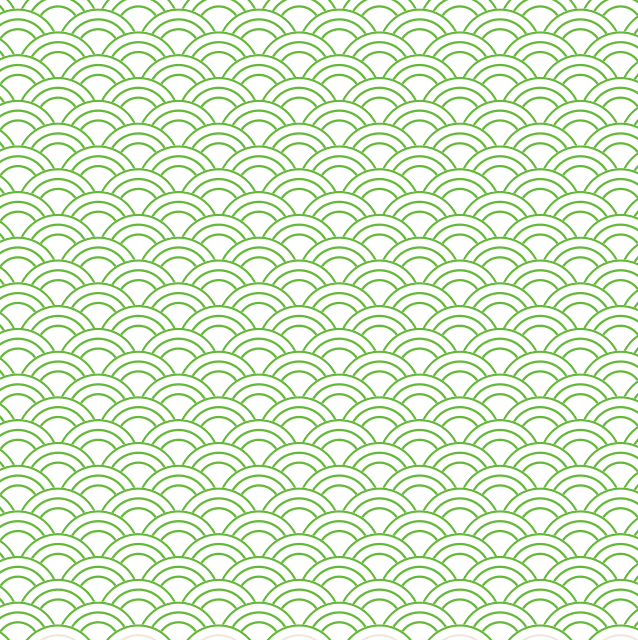
Write a Shadertoy shader that draws this pattern.

```glsl
// Overlapping wave scales: rows of discs, each ringed by three concentric green lines.
// Rows are painted from back to front, every lower row covering the one above it,
// with alternate rows shifted by half a scale. Lengths are fractions of the height.

const float PITCH = 0.12555;      // distance between scales in a row
const float ROW_STEP = 0.03564;   // distance between rows
const float FIRST_CREST = 0.0228; // crest height of the lowest row
const float RADIUS = 0.0636;      // outer ring
const float RING_GAP = 0.0154;    // spacing of the rings
const float HALF_LINE = 0.00178;

// Antialiased coverage of the inside of a signed distance
float coverage(float dist, float pixel) {
    return clamp(0.5 - dist / pixel, 0.0, 1.0);
}

// Distance from the disc centre, for the nearest scale of a row
float scaleRadius(vec2 p, float row) {
    float shift = 0.4674 + 0.5 * PITCH * mod(row, 2.0);
    float x = (fract((p.x - shift) / PITCH + 0.5) - 0.5) * PITCH;
    float y = p.y - (FIRST_CREST + row * ROW_STEP - RADIUS);
    return length(vec2(x, y));
}

// Signed distance to the nearest of the three ring lines
float ringDistance(float r) {
    float ring = clamp(round((RADIUS - r) / RING_GAP), 0.0, 2.0);
    return abs(r - RADIUS + ring * RING_GAP) - HALF_LINE;
}

void mainImage(out vec4 fragColor, in vec2 fragCoord) {
    float pixel = 1.0 / iResolution.y;
    vec2 p = fragCoord * pixel;

    vec3 paper = vec3(1.0);
    vec3 green = vec3(0.40, 0.72, 0.23);
    vec3 faintBeige = vec3(0.94, 0.91, 0.88);

    // Only the rows with crests near or just above this point can be seen
    float nearestRow = floor((p.y - FIRST_CREST) / ROW_STEP);
    vec3 color = paper;
    for (int i = 4; i >= 0; i--) {
        float row = nearestRow + float(i);
        float r = scaleRadius(p, row);

        // The lowest row has faded inner rings
        bool faded = row < 0.5 && r < RADIUS - 0.5 * RING_GAP;
        vec3 ink = faded ? faintBeige : green;

        vec3 scale = mix(paper, ink, coverage(ringDistance(r), pixel));
        color = mix(color, scale, coverage(r - RADIUS - HALF_LINE, pixel));
    }
    fragColor = vec4(color, 1.0);
}
```
